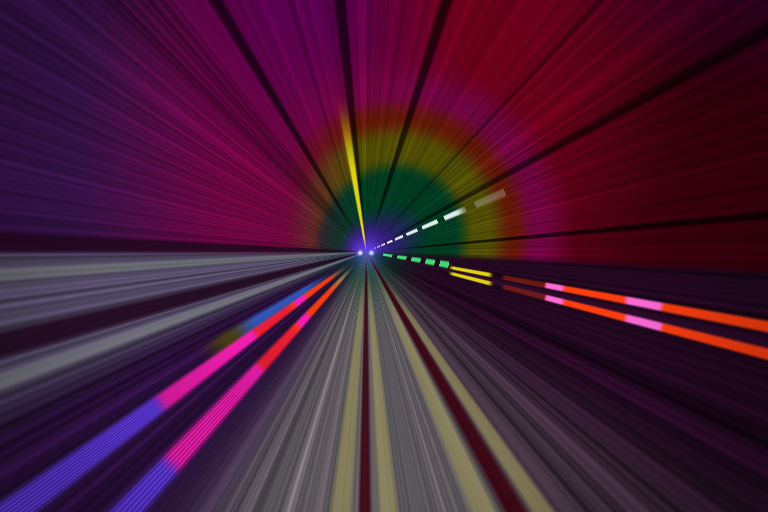
This background is drawn by a WebGL 1 fragment shader. Its source:

```glsl
precision highp float;
uniform vec2 u_resolution;

// Positions and widths are in canvas heights
const vec2 VANISH = vec2(.477, .508);
const vec2 RING_SHIFT = vec2(.057, .033);
const float STREAK_FLOOR = .45;
const float STREAK_WALL = .22;
const float DASH_RATE = 3.;
const vec3 INDIGO = vec3(.2, .07, .28);
const vec3 MAGENTA = vec3(.43, .02, .25);
const vec3 PURPLE = vec3(.34, 0., .3);
const vec3 CRIMSON = vec3(.42, 0., .1);
const vec3 MAROON = vec3(.22, 0., .05);
const vec3 GREEN = vec3(0., .23, .13);
const vec3 OLIVE = vec3(.31, .3, .02);
const vec3 BROWN = vec3(.38, .09, .03);
const vec3 LAVENDER = vec3(.31, .28, .38);
const vec3 GREY = vec3(.37, .35, .37);
const vec3 SHADE = vec3(.13, .03, .12);
const vec3 PALE = vec3(.47, .48, .49);
const vec3 RAIL = vec3(.57, .54, .36);
const vec3 PINK = vec3(1., .12, .72);
const vec3 VIOLET = vec3(.4, .24, .95);
const vec3 ORANGE = vec3(1., .24, .06);
const vec3 YELLOW = vec3(.88, .82, .08);

vec2 d; // offset from the vanishing point

float ramp(float a, float b, float x) { return smoothstep(a, b, x); }

float span(float t, float a, float b) {
  return ramp(a - .008, a + .008, t) - ramp(b - .008, b + .008, t);
}

float hash(float n) { return fract(sin(n * 127.1) * 43758.5) * 2. - 1.; }

float gradientNoise(float x) {
  float i = floor(x), f = x - i;
  return 2. * mix(hash(i) * f, hash(i + 1.) * (f - 1.), ramp(0., 1., f));
}

float along(vec2 end) { return dot(d, end) / dot(end, end); }

// Wedge from the vanishing point; w is its half width at the end
float beam(vec2 end, float w) {
  float t = max(along(end), .0001);
  float pixel = 1. / (u_resolution.y * t);
  float offset = abs(d.x * end.y - d.y * end.x) / (length(end) * t);
  float edge = 1. - ramp(w * .6, w * 1.3 + pixel, offset);
  return edge * min(1., 2. * w / pixel) * step(.001, t);
}

float roofBeam(float x, float w) { return beam(vec2(x, .492), w); }
float wallBeam(float y, float w) { return beam(vec2(-.715, y), w); }
float bedBeam(float x, float w) { return beam(vec2(x, -.508), w); }

vec3 tunnel(float angle) {
  vec3 c = mix(INDIGO, MAGENTA, ramp(-.62, -.22, d.x));
  c = mix(c, PURPLE, ramp(.12, .5, d.y) * ramp(-.5, -.15, d.x));
  c = mix(c, CRIMSON, ramp(-.1, .22, d.x));
  c = mix(c, MAROON, ramp(.2, .6, d.x - .3 * d.y));
  c.b += .12 * ramp(.25, .6, d.y) * ramp(.2, .8, d.x);
  // Coloured rings, fading into the left wall
  float r = length(d - RING_SHIFT * ramp(0., .16, length(d)));
  vec3 ring = mix(VIOLET * .45, GREEN, ramp(.03, .075, r));
  ring = mix(ring, OLIVE, ramp(.115, .155, r));
  ring = mix(ring, BROWN, ramp(.18, .23, r));
  ring = mix(ring, MAGENTA, ramp(.23, .275, r));
  c = mix(c, ring, (1. - ramp(.28, .36, r)) * ramp(-.2, 0., d.x));
  return c * (1. + STREAK_WALL * (gradientNoise(angle * 22.) + gradientNoise(angle * 75.)));
}

vec3 trackBed(float angle) {
  vec3 c = mix(LAVENDER, INDIGO * .75, ramp(-1.24, -1.08, angle));
  c = mix(c, GREY, ramp(-.75, -.35, angle));
  c = mix(c, SHADE, .5 * ramp(.35, .65, angle) + .5 * ramp(.7, 1.1, angle));
  c *= 1. + STREAK_FLOOR * (gradientNoise(angle * 19. + 40.) + .7 * gradientNoise(angle * 70.));
  return mix(c, GREEN, .8 * exp(-dot(d, d) / .006));
}

vec3 leftTrail(float t) {
  vec3 c = mix(RAIL, ORANGE, ramp(.06, .12, t));
  c = mix(c, vec3(.95, .12, .2), ramp(.2, .23, t));
  c = mix(c, PINK, max(span(t, .175, .205), ramp(.31, .33, t)));
  return mix(c, VIOLET, ramp(.57, .61, t));
}

void main() {
  d = (gl_FragCoord.xy - VANISH * u_resolution) / u_resolution.y;
  float r = length(d), angle = atan(d.x, abs(d.y) + .0001);
  float bed = 1. - ramp(-.008, .008, d.y + .05 * max(d.x, 0.));
  vec3 c = mix(tunnel(angle), trackBed(angle), bed);

  // Dark ceiling cables
  float cable = roofBeam(-.295, .011) + roofBeam(-.052, .011) + roofBeam(.158, .01);
  cable += .6 * roofBeam(.457, .007) + beam(vec2(.785, .434), .013) + beam(vec2(.785, .072), .006);
  for (int i = 0; i < 6; i++) cable += .4 * roofBeam(-.51 + .022 * float(i), .005);
  c *= 1. - .62 * min(cable, 1.) * ramp(.03, .12, r);

  // Left wall bands
  c = mix(c, SHADE, .9 * max(wallBeam(.02, .02), wallBeam(-.182, .026)));
  c = mix(c, PALE, .72 * max(wallBeam(-.045, .012), wallBeam(-.255, .014)));

  // Rails and the dark gaps between them
  float rails = bedBeam(-.05, .02) + bedBeam(.043, .018) + bedBeam(.23, .022) + bedBeam(.345, .018);
  c = mix(c, RAIL, .75 * min(rails, 1.) * ramp(.02, .15, -d.y));
  c = mix(c, MAROON, .85 * max(bedBeam(-.003, .011), bedBeam(.292, .018)));

  // Left light trails, the wide pair finely lined
  vec2 end = vec2(-.31, -.2);
  float t = along(end);
  vec3 glow = mix(vec3(.2, .42, .85), OLIVE, ramp(.68, .85, t));
  c = mix(c, glow, .75 * beam(end, .02) * (ramp(.2, .4, t) - ramp(.85, 1.05, t)));
  for (int i = 0; i < 2; i++) {
    float k = float(i);
    end = mix(vec2(-.68, -.5), vec2(-.465, -.505), k);
    t = along(end);
    float lines = sin((d.x * end.y - d.y * end.x) / max(t, .001) * 1100.);
    glow = leftTrail(t / (1. + .39 * k)) * (1. - .16 * ramp(.3, .6, t) * (1. + lines));
    c = mix(c, glow, .95 * beam(end, .029 - .003 * k) * ramp(.04, .12, t));
  }

  // Right light trails
  for (int i = 0; i < 2; i++) {
    end = vec2(.785, -.146 - .054 * float(i));
    t = along(end);
    glow = mix(YELLOW, ORANGE, ramp(.31, .34, t));
    glow = mix(glow, vec3(1., .42, .85), span(t, .445, .49) + span(t, .645, .735));
    float lit = span(t, .21, .31) + .35 * span(t, .34, .445) + ramp(.44, .45, t);
    c = mix(c, glow, min(lit, 1.) * beam(end, .0105));
  }

  // Ceiling strip and dashed lamps
  end = vec2(-.05, .307);
  c = mix(c, YELLOW, beam(end, .0095) * (1. - ramp(.45, 1.02, along(end))));
  end = vec2(.281, .121);
  t = along(end);
  float dash = span(fract(log(max(t, .01)) * DASH_RATE + .08), .24, .97) * span(t, .05, 1.02);
  c = mix(c, PALE * 1.9, dash * (1. - .72 * ramp(.62, .7, t)) * beam(end, .007));
  end = vec2(.165, -.026);
  t = along(end);
  dash = span(fract(t * 6.), .2, .85) * span(t, .15, 1.);
  c = mix(c, vec3(.25, .85, .45), dash * beam(end, .006));

  // Distant lights
  c += VIOLET * .5 * exp(-r * r / .0009);
  vec2 lamp = vec2(abs(d.x + .001) - .011, d.y + .002);
  c += PALE * 1.4 * exp(-dot(lamp, lamp) / .00002);
  gl_FragColor = vec4(c * (1. - .22 * ramp(.45, .9, r)), 1.);
}
```
